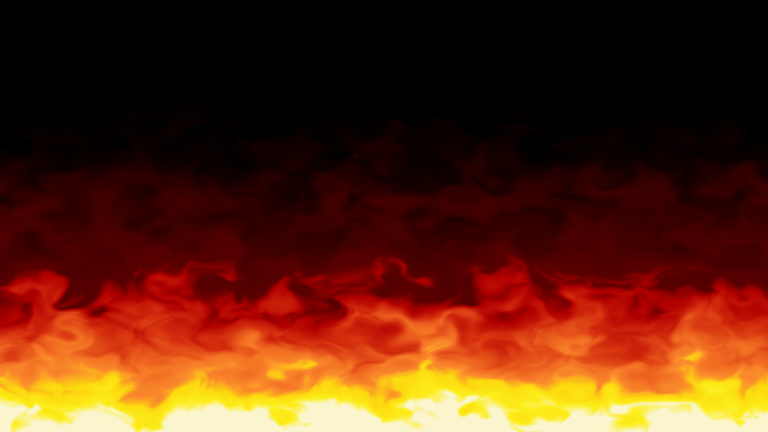
A WebGL 2 fragment shader for this background:

```glsl
#version 300 es
precision highp float;
// A wall of fire: cream and yellow at the base, then orange, red and black.
// Warped value noise shifts the height of every point, and the shifted height
// is looked up in a colour ramp. Lengths are in units of the canvas height.

uniform vec2 u_resolution;
out vec4 fragColor;

const float TAU = 6.2831853;
const int STOP_COUNT = 11;

// Colour (rgb) and height (a) of each ramp stop, from the base upwards.
const vec4 FIRE_STOPS[STOP_COUNT] = vec4[](
    vec4(0.98, 0.96, 0.80, 0.035),
    vec4(0.99, 0.93, 0.10, 0.058),
    vec4(0.99, 0.85, 0.06, 0.098),
    vec4(0.98, 0.54, 0.17, 0.128),
    vec4(0.94, 0.41, 0.13, 0.175),
    vec4(0.82, 0.17, 0.05, 0.240),
    vec4(0.69, 0.00, 0.00, 0.305),
    vec4(0.35, 0.00, 0.00, 0.355),
    vec4(0.25, 0.00, 0.00, 0.480),
    vec4(0.07, 0.00, 0.00, 0.620),
    vec4(0.00, 0.00, 0.00, 0.700)
);

// Hash of a lattice point, in 0..1.
float hash(vec2 cell) {
    vec3 q = fract(cell.xyx * vec3(0.1031, 0.1030, 0.0973));
    q += dot(q, q.yzx + 33.33);
    return fract((q.x + q.y) * q.z);
}

// Smooth value noise, in -0.5..0.5.
float valueNoise(vec2 p) {
    vec2 cell = floor(p);
    vec2 f = fract(p);
    vec2 w = f * f * f * (f * (f * 6.0 - 15.0) + 10.0);
    float low = mix(hash(cell), hash(cell + vec2(1.0, 0.0)), w.x);
    float high = mix(hash(cell + vec2(0.0, 1.0)), hash(cell + 1.0), w.x);
    return mix(low, high, w.y) - 0.5;
}

// Rotated octaves of value noise.
float fbm(vec2 p, int octaves) {
    const mat2 turn = mat2(1.6, 1.2, -1.2, 1.6);
    float sum = 0.0;
    float gain = 0.65;
    for (int i = 0; i < octaves; i++) {
        sum += gain * valueNoise(p);
        p = turn * p + 17.3;
        gain *= 0.45;
    }
    return sum;
}

// Noise whose domain is bent by more noise, for curling blobs.
float curlingNoise(vec2 p, float bend) {
    vec2 shift = vec2(fbm(p + 31.7, 2), fbm(p + 74.2, 2));
    return fbm(p + bend * shift, 3);
}

// Broad, evenly spaced flame tongues that fade with height.
float tongues(vec2 p, float spacing, float crest) {
    return cos(TAU * (p.x - crest) / spacing) * (1.0 - smoothstep(0.1, 0.35, p.y));
}

vec3 fireRamp(float height) {
    vec3 color = FIRE_STOPS[0].rgb;
    for (int i = 1; i < STOP_COUNT; i++) {
        float from = FIRE_STOPS[i - 1].a;
        float t = clamp((height - from) / (FIRE_STOPS[i].a - from), 0.0, 1.0);
        color = mix(color, FIRE_STOPS[i].rgb, t);
    }
    return color;
}

void main() {
    vec2 p = gl_FragCoord.xy / u_resolution.y;

    // Turbulence grows from the hot base towards the smoky top.
    float strength = mix(0.10, 0.19, smoothstep(0.0, 0.3, p.y));
    float lift = strength * curlingNoise(p * vec2(12.0, 19.0), 1.6);
    lift += 0.013 * tongues(p, 0.285, 0.475);

    fragColor = vec4(fireRamp(p.y - lift), 1.0);
}
```
